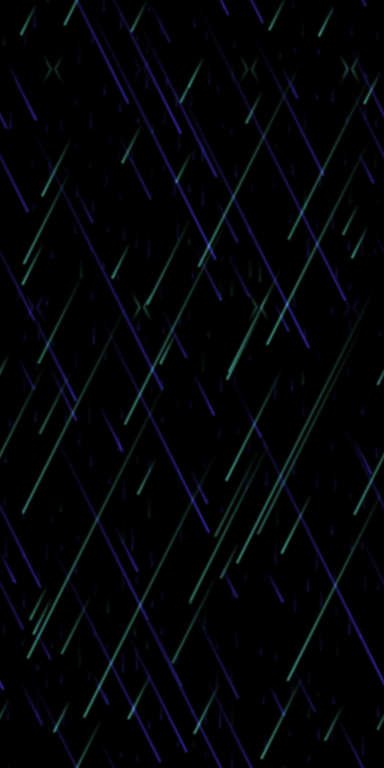
A Shadertoy shader for this pattern:

```glsl
// Neon rain on black: two families of slanted streaks cross in a lattice,
// over faint vertical drops and a few dim crosses. Streaks are hashed, wrapped
// segments with a bright head and a fading tail; drops live in a staggered grid.

const vec3  TEAL        = vec3(0.24, 0.53, 0.46);
const vec3  INDIGO      = vec3(0.16, 0.12, 0.50);
const vec3  DROP_BLUE   = vec3(0.07, 0.06, 0.23);
const vec3  DROP_TEAL   = vec3(0.05, 0.13, 0.12);
const int   STREAKS     = 52;            // per direction
const float MIN_LENGTH  = 0.09;          // lengths in canvas widths
const float LENGTH_SPAN = 0.85;
const float LINE_RADIUS = 0.0041;        // falloff radius of every line
const float SLOPE       = 0.5;           // sideways run per unit of height
const vec2  DROP_GRID   = vec2(27.0, 9.0);
const float DROP_SHARE  = 0.62;
const float CROSS_STEP  = 0.26;
const float CROSS_SIZE  = 0.045;

vec3 hash3(float n) {
    vec3 v = fract(n * vec3(0.1031, 0.1030, 0.0973));
    v += dot(v, v.yzx + 33.33);
    return fract((v.xxy + v.yzz) * v.zyx);
}

vec2 gradient(vec2 cell) {
    float angle = 6.2832 * hash3(cell.x + 57.0 * cell.y + 400.0).x;
    return vec2(cos(angle), sin(angle));
}

float gradientNoise(vec2 p) {
    vec2 i = floor(p), f = p - i;
    vec2 u = f * f * (3.0 - 2.0 * f);
    vec2 e = vec2(0.0, 1.0);
    float low  = mix(dot(gradient(i), f), dot(gradient(i + e.yx), f - e.yx), u.x);
    float high = mix(dot(gradient(i + e.xy), f - e.xy), dot(gradient(i + e.yy), f - e.yy), u.x);
    return mix(low, high, u.y);
}

// Soft round line profile, never thinner than a pixel
float stroke(float dist, float pixel) {
    float d = dist / max(LINE_RADIUS, 0.8 * pixel);
    return exp(-d * d);
}

// One family of streaks; side is +1 for tails leaning right
float streaks(vec2 p, float height, float side, float seed, float pixel) {
    vec2 dir = normalize(vec2(side * SLOPE, 1.0));
    vec2 tile = vec2(1.0, height);
    float light = 0.0;
    for (int i = 0; i < STREAKS; i++) {
        float n = float(i);
        vec3 jitter = hash3(n * 3.17 + seed);
        vec3 look   = hash3(n * 5.31 + seed + 91.0);
        float len   = MIN_LENGTH + LENGTH_SPAN * pow(look.x, 4.0);
        // Low-discrepancy places with jitter avoid doubled lines
        vec2 center = fract(n * vec2(0.7549, 0.5698) + 0.16 * jitter.xy + seed * 0.37) * tile;
        vec2 d = p - center;
        d -= tile * round(d / tile);
        float along = dot(d, dir) + 0.5 * len;
        float across = d.x * dir.y - d.y * dir.x;
        float fade = clamp(1.0 - along / len, 0.0, 1.0);
        float head = smoothstep(-0.005, 0.005, along);
        float power = mix(0.5, 1.0, sqrt(look.y));
        light = max(light, power * pow(fade, 0.85) * head * stroke(across, pixel));
    }
    return light;
}

// Short vertical drops, gathered into patches by noise
vec3 drops(vec2 p, float pixel) {
    float column = floor(p.x * DROP_GRID.x);
    p.y += hash3(column * 7.3 + 500.0).y / DROP_GRID.y;   // stagger the rows
    vec2 cell = vec2(column, floor(p.y * DROP_GRID.y));
    vec2 local = p - cell / DROP_GRID;
    float id = cell.x + 31.0 * cell.y + 7.0;
    vec3 place = hash3(id * 1.73);
    vec3 look = hash3(id * 2.39 + 200.0);
    float share = DROP_SHARE + 0.5 * gradientNoise(cell * 0.27);
    float len = mix(0.020, 0.072, look.x * look.x);
    float along = local.y - 0.006 - 0.032 * place.y;
    float across = local.x - mix(0.25, 0.75, place.x) / DROP_GRID.x;
    float fade = clamp(1.0 - along / len, 0.0, 1.0);
    float shape = fade * smoothstep(-0.006, 0.006, along) * stroke(across, pixel);
    vec3 tint = look.z < 0.17 ? DROP_TEAL : DROP_BLUE;
    return tint * shape * mix(0.35, 1.0, look.y) * step(place.z, share);
}

// Dim small crosses on two rows, open at the middle
vec3 crosses(vec2 p, float height, float pixel) {
    float row = step(0.75 * height, p.y);
    float column = floor(p.x / CROSS_STEP);
    vec3 h = hash3(column * 4.7 + row * 13.0 + 60.0);
    float center = (column + mix(0.35, 0.6, h.z)) * CROSS_STEP;
    vec2 q = p - vec2(center, height * mix(0.6, 0.91, row));
    float dist = (abs(q.x) - 0.006 - SLOPE * abs(q.y)) * 0.894;
    float fade = 1.0 - smoothstep(0.0, CROSS_SIZE, abs(q.y));
    vec3 tint = mix(TEAL, INDIGO, step(0.5, h.x));
    return tint * mix(0.2, 0.45, h.y) * fade * stroke(dist, pixel);
}

void mainImage(out vec4 fragColor, in vec2 fragCoord) {
    float pixel = 1.0 / iResolution.x;
    float height = iResolution.y * pixel;
    vec2 p = fragCoord * pixel;

    vec3 color = drops(p, pixel) + crosses(p, height, pixel);
    color += TEAL * streaks(p, height, 1.0, 11.0, pixel);
    color += INDIGO * streaks(p, height, -1.0, 307.0, pixel);
    fragColor = vec4(min(color, 1.0), 1.0);
}
```
